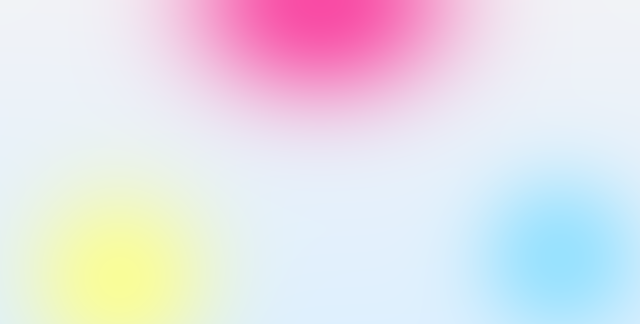
This background is drawn by a Shadertoy shader. Its source:

```glsl
// Soft pastel backdrop: pink, yellow and blue glows over a pale vertical gradient.

// Backdrop
const vec3 SKY_TOP    = vec3(0.946, 0.952, 0.966);
const vec3 SKY_BOTTOM = vec3(0.872, 0.940, 0.995);

// Glow colours
const vec3 PINK   = vec3(0.975, 0.295, 0.645);
const vec3 YELLOW = vec3(0.978, 0.992, 0.600);
const vec3 BLUE   = vec3(0.600, 0.885, 0.998);

// Glow centres, as fractions of the canvas
const vec2 PINK_CENTRE   = vec2(0.501, 1.000);
const vec2 YELLOW_CENTRE = vec2(0.187, 0.142);
const vec2 BLUE_CENTRE   = vec2(0.875, 0.205);

// Radii at half strength, in canvas heights
const vec2 PINK_RADIUS   = vec2(0.342, 0.266);
const vec2 YELLOW_RADIUS = vec2(0.240);
const vec2 BLUE_RADIUS   = vec2(0.220);

// Falloff exponents: higher gives a flatter core and a shorter tail
const float PINK_FALLOFF   = 2.4;
const float YELLOW_FALLOFF = 2.2;
const float BLUE_FALLOFF   = 2.3;

// Elliptical glow: 1 at the centre, 0.5 at the given radius
float glow(vec2 uv, vec2 centre, vec2 radius, float falloff) {
    float aspect = iResolution.x / iResolution.y;
    vec2 offset = (uv - centre) * vec2(aspect, 1.0);
    return exp2(-pow(length(offset / radius), falloff));
}

void mainImage(out vec4 fragColor, in vec2 fragCoord) {
    vec2 uv = fragCoord / iResolution.xy;

    // Backdrop, then each glow blended over it
    vec3 color = mix(SKY_BOTTOM, SKY_TOP, uv.y);
    color = mix(color, YELLOW, glow(uv, YELLOW_CENTRE, YELLOW_RADIUS, YELLOW_FALLOFF));
    color = mix(color, BLUE, glow(uv, BLUE_CENTRE, BLUE_RADIUS, BLUE_FALLOFF));
    color = mix(color, PINK, glow(uv, PINK_CENTRE, PINK_RADIUS, PINK_FALLOFF));

    fragColor = vec4(color, 1.0);
}
```
